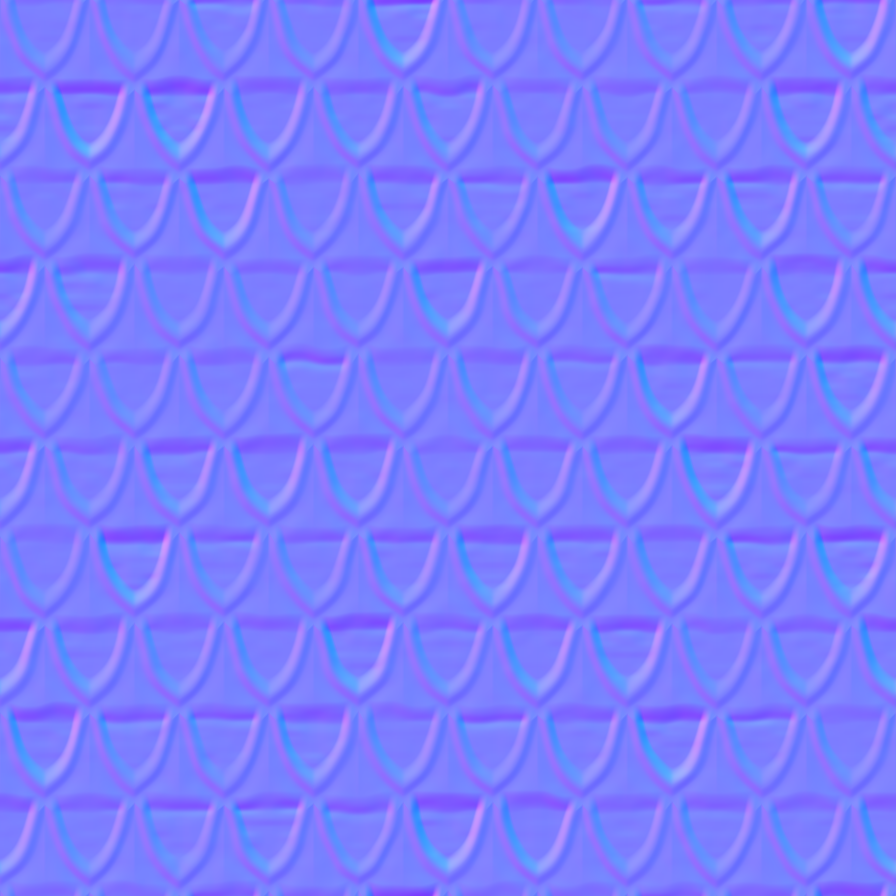
Give the GLSL for this texture map, as a three.js fragment shader.

```glsl
// Normal map of overlapping pointed scales in staggered rows, each with a raised plate.
// A wrapping height field is summed from outline ridges, plates and wrinkles;
// its slope by central differences becomes the red and green channels (green points down).
varying vec2 vUv;

const float REPEATS = 10.0;          // scales across and rows up, even for the stagger
const float TIP_OFFSET = 0.13;       // height of the lowest row of tips, in cells
const float PLATE_HEIGHT = 0.034;
const vec2 PLATE_EDGE = vec2(0.05, 0.22);   // inset where the plate starts and ends rising
const vec2 PLATE_TOP = vec2(0.80, 1.02);    // where the plate sinks at its upper end
const float RIDGE_HEIGHT = 0.013;
const vec3 RIDGE = vec3(-0.20, -0.05, 0.045); // outer foot, crest and inner foot
const float LIP_HEIGHT = 0.014;
const float WRINKLE_HEIGHT = 0.013;
const float GRAIN_HEIGHT = 0.003;
const float WOBBLE = 0.035;          // irregularity of the outlines
const float SLOPE_STEP = 0.014;      // sampling distance, also softens creases
const float SLOPE_GAIN = 1.0;
const vec2 FLAT_TONE = vec2(0.488, 0.494);

float hash(vec2 p) {
  vec3 q = fract(p.xyx * vec3(0.1031, 0.1030, 0.0973));
  q += dot(q, q.yzx + 33.33);
  return fract((q.x + q.y) * q.z);
}

// Value noise in 0..1 that wraps after whole periods
float wrapNoise(vec2 p, vec2 period) {
  vec2 cell = floor(p);
  vec2 f = fract(p);
  f = f * f * f * (f * (f * 6.0 - 15.0) + 10.0);
  vec2 a = mod(cell, period);
  vec2 b = mod(cell + 1.0, period);
  return mix(mix(hash(a), hash(vec2(b.x, a.y)), f.x),
             mix(hash(vec2(a.x, b.y)), hash(b), f.x), f.y);
}

float cellNoise(vec2 p, vec2 density) {
  return wrapNoise(p * density, density * REPEATS);
}

// Approximate inset from the pointed outline, positive inside the scale
float outlineInset(vec2 q) {
  float t = min(2.0 * sqrt(q.x * q.x + 0.001), 1.0);
  float curve = 0.4 * t + 0.6 * t * t * t * t;
  float steep = 0.8 + 4.8 * t * t * t;
  return (q.y - curve) / sqrt(1.0 + steep * steep);
}

float surfaceHeight(vec2 p) {
  float wobble = WOBBLE * (cellNoise(p, vec2(3.0)) - 0.5);
  float wrinkle = cellNoise(p, vec2(4.0, 8.0)) - 0.5;
  float height = GRAIN_HEIGHT * cellNoise(p, vec2(6.0));
  float ridge = 0.0;

  // The row at hand and its neighbours above and below
  for (int i = -1; i <= 1; i++) {
    float row = floor(p.y) + float(i);
    float x = p.x - 0.5 * mod(row, 2.0);
    float column = floor(x + 0.5);
    vec2 q = vec2(x - column, p.y - row);
    vec2 id = mod(vec2(column, row), REPEATS);
    float relief = hash(id + 17.0);
    float roughness = hash(id + 41.0);
    float inset = outlineInset(q) + wobble;

    // Rim along the outline, ending at the tips of the row above
    float rim = smoothstep(RIDGE.x, RIDGE.y, inset)
              * (1.0 - smoothstep(RIDGE.y, RIDGE.z, inset));
    ridge = max(ridge, rim * (1.0 - smoothstep(0.94, 1.12, q.y)));

    // Raised plate with its own strength, upper lip and wrinkles
    float top = q.y + wobble * 2.0;
    float plate = smoothstep(PLATE_EDGE.x, PLATE_EDGE.y, inset)
                * (1.0 - smoothstep(PLATE_TOP.x, PLATE_TOP.y, top));
    float lip = exp(-pow((top - 0.83) / 0.07, 2.0));
    height += plate * (PLATE_HEIGHT * mix(0.65, 1.55, relief * relief)
            + LIP_HEIGHT * roughness * roughness * lip
            + WRINKLE_HEIGHT * mix(0.2, 1.2, roughness * relief) * wrinkle);
  }
  return height + RIDGE_HEIGHT * ridge;
}

void main() {
  vec2 p = vUv * REPEATS - vec2(0.0, TIP_OFFSET);
  vec2 e = vec2(SLOPE_STEP, 0.0);
  vec2 slope = vec2(surfaceHeight(p + e.xy) - surfaceHeight(p - e.xy),
                    surfaceHeight(p + e.yx) - surfaceHeight(p - e.yx)) / (2.0 * SLOPE_STEP);
  slope *= SLOPE_GAIN;

  // Pack the direction; blue stays full as the relief is shallow
  vec2 tilt = vec2(-slope.x, slope.y) / sqrt(1.0 + dot(slope, slope));
  gl_FragColor = vec4(FLAT_TONE + 0.5 * tilt, 1.0, 1.0);
}
```
